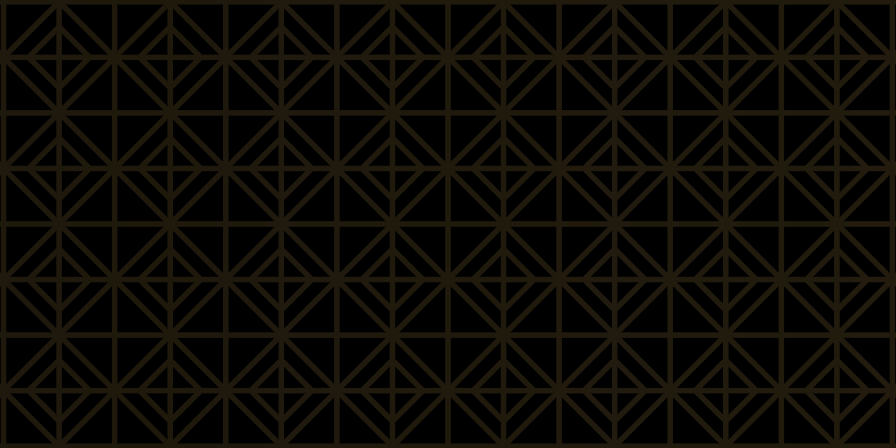
A Shadertoy shader for this pattern:

```glsl
// Distance to the nearest bar of the lattice, in tile units
float latticeDistance(vec2 p) {
    vec2 q = abs(fract(p) - 0.5);

    // Upright and level bars through tile centres and borders
    vec2 bars = min(q, 0.5 - q);
    float grid = min(bars.x, bars.y);

    // Two nested diamonds around the tile centre
    float radius = q.x + q.y;
    float diamonds = min(abs(radius - 0.5), abs(radius - 0.275)) * 0.7071;

    return min(grid, diamonds);
}

void mainImage(out vec4 fragColor, in vec2 fragCoord) {
    // Tiles are slightly under a quarter of the height, centred on a corner
    vec2 p = (fragCoord - 0.5 * iResolution.xy) / (0.248 * iResolution.y);
    float pixel = 1.0 / (0.248 * iResolution.y);

    float bar = 1.0 - smoothstep(-0.6 * pixel, 0.6 * pixel, latticeDistance(p) - 0.025);

    // Dark bronze, a touch lighter toward the right
    float across = fragCoord.x / iResolution.x;
    vec3 bronze = mix(vec3(0.12, 0.095, 0.047), vec3(0.132, 0.107, 0.056), across);

    fragColor = vec4(bronze * bar, 1.0);
}
```
